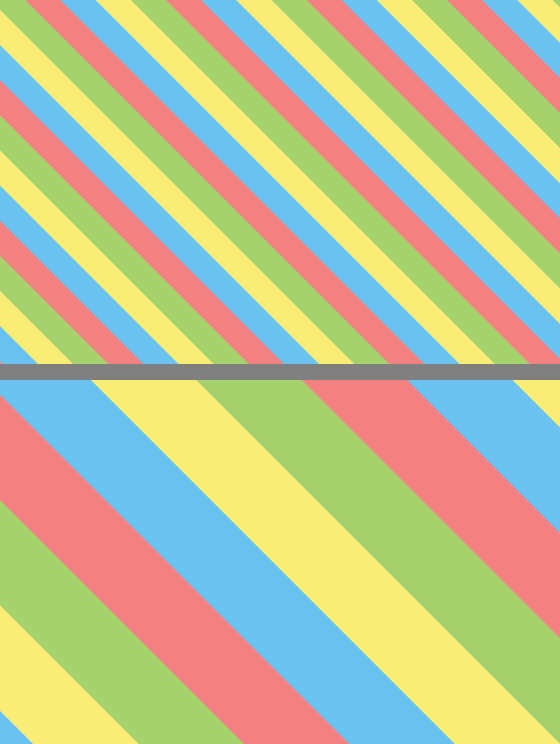
Top: the whole. Bottom: its middle third, enlarged.
Reproduce this pattern procedurally as a Shadertoy shader.

```glsl
const vec3 RED    = vec3(0.953, 0.506, 0.510);
const vec3 BLUE   = vec3(0.410, 0.762, 0.938);
const vec3 YELLOW = vec3(0.980, 0.930, 0.460);
const vec3 GREEN  = vec3(0.652, 0.824, 0.432);

// Lengths in canvas heights, measured along the horizontal
const float STRIPE_WIDTH = 0.09654;
const float FIRST_EDGE   = 0.0696;   // first green-to-red edge on the top side
const float EDGE_SOFTNESS = 1.0;     // half-width of the blend, in pixels

vec3 stripeColor(float index) {
    float slot = mod(index, 4.0);
    if (slot < 0.5) return RED;
    if (slot < 1.5) return BLUE;
    if (slot < 2.5) return YELLOW;
    return GREEN;
}

void mainImage(out vec4 fragColor, in vec2 fragCoord) {
    vec2 p = fragCoord / iResolution.y;

    // Position across the 45 degree stripes, zero at the top left corner
    float across = p.x + p.y - 1.0;
    float stripe = (across - FIRST_EDGE) / STRIPE_WIDTH;

    // Blend the two stripes that meet at the nearest edge
    float edge = floor(stripe + 0.5);
    float blur = EDGE_SOFTNESS / (iResolution.y * STRIPE_WIDTH);
    float blend = smoothstep(-blur, blur, stripe - edge);
    vec3 color = mix(stripeColor(edge - 1.0), stripeColor(edge), blend);

    fragColor = vec4(color, 1.0);
}
```
